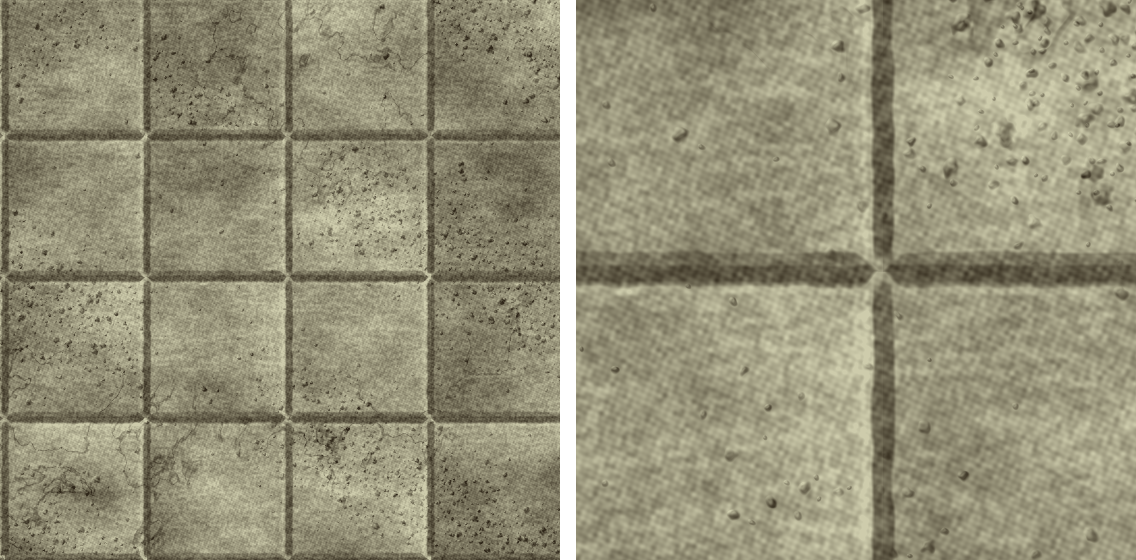
Left, the full canvas; right, a detail of the centre.
Write a WebGL 1 fragment shader that draws this texture.

```glsl
precision highp float;
// Weathered olive stone tiles in a four by four grid with bevelled dark joints.
// Signed joint distances shape the bevels; layered noise stains the faces,
// cellular noise scatters chipped pits, and fine sines add a woven grain.
uniform vec2 u_resolution;

const vec3 SHADOW = vec3(0.24, 0.21, 0.15);
const vec3 STONE = vec3(0.72, 0.71, 0.595);
const vec2 PITCH = vec2(0.2533, 0.2522);    // tile size
const vec2 ORIGIN = vec2(0.0095, 0.0005);   // first joint crossing
const float JOINT_HALF = 0.0062;            // half width of upright joints
const float BEVEL = 0.0175;                 // reach of the pale bevel
const float BASE_TONE = 0.67;
const float STAIN = 0.85;
const float GRAIN = 0.36;
const float WEAVE = 0.075;
const float WEAVE_FREQ = 1020.0;
const float PIT_DEPTH = 0.55;
const float CRACK_DEPTH = 0.32;

float hash(vec2 p) {
  vec3 q = fract(vec3(p.xyx) * 0.1031);
  q += dot(q, q.yzx + 33.33);
  return fract((q.x + q.y) * q.z);
}

float noise(vec2 p) {
  vec2 i = floor(p), f = fract(p);
  f = f * f * (3.0 - 2.0 * f);
  return mix(mix(hash(i), hash(i + vec2(1, 0)), f.x),
             mix(hash(i + vec2(0, 1)), hash(i + vec2(1, 1)), f.x), f.y);
}

float fbm(vec2 p) {
  float sum = 0.0, amp = 0.5;
  for (int i = 0; i < 5; i++) {
    sum += amp * noise(p);
    p = mat2(1.6, 1.2, -1.2, 1.6) * p + 17.3;
    amp *= 0.5;
  }
  return sum;
}

// Soft strip covering lo..hi
float band(float x, float lo, float hi, float soft) {
  return smoothstep(lo - soft, lo + soft, x) * (1.0 - smoothstep(hi - soft, hi + soft, x));
}

// Wear gathers in diagonal drifts across the tiles
float wearMask(vec2 p) {
  float drift = 0.5 + 0.5 * cos(6.2832 * (0.5 * p.x + p.y - 0.5) / 0.45);
  return drift * drift * smoothstep(0.3, 0.65, noise(p * 6.0 + 4.0));
}

// Chipped pits: a dark hollow with one lit rim
float pits(vec2 uv, float density, float seed) {
  vec2 cell = floor(uv * density);
  float tone = 0.0;
  for (int y = -1; y <= 1; y++) {
    for (int x = -1; x <= 1; x++) {
      vec2 id = cell + vec2(x, y);
      vec2 centre = id + vec2(hash(id + seed), hash(id + seed + 31.7));
      float size = mix(0.14, 0.4, pow(hash(id + seed + 57.1), 2.0));
      float present = step(hash(id + seed + 83.9), 0.03 + 0.75 * wearMask(centre / density));
      vec2 q = (uv * density - centre) / size;
      q.x += 0.5 * q.y * (hash(id + seed + 9.2) - 0.5);
      q += 0.7 * (vec2(noise(uv * 260.0), noise(uv * 260.0 + 40.0)) - 0.5);
      float hollow = 1.0 - smoothstep(0.5, 1.15, length(q));
      float rim = 1.0 - smoothstep(0.2, 0.8, length(q - vec2(-0.35, 0.4)));
      tone += present * (0.75 * rim - hollow);
    }
  }
  return tone;
}

// Thin wandering lines along noise contours
float cracks(vec2 uv) {
  vec2 p = uv * vec2(17.0, 13.0) + 2.5 * fbm(uv * 9.0);
  float line = 1.0 - smoothstep(0.0, 0.035, abs(fbm(p) - 0.48));
  return line * smoothstep(0.52, 0.7, noise(uv * 4.5 + 11.0));
}

void main() {
  vec2 uv = gl_FragCoord.xy / u_resolution;
  float soft = 0.0011 + 0.5 / min(u_resolution.x, u_resolution.y);

  // Tile index, place within the tile, and distance to the nearest joints
  vec2 grid = (uv - ORIGIN) / PITCH;
  vec2 tile = floor(grid), f = fract(grid);
  vec2 d = (fract(grid + 0.5) - 0.5) * PITCH;
  d += 0.0022 * (vec2(noise(uv * 75.0), noise(uv * 75.0 + 19.0)) - 0.5);

  // Stained faces, paler toward the middle and the upper right of each tile
  float tone = BASE_TONE + 0.14 * (hash(tile + 7.0) - 0.5);
  tone += 0.12 * (f.x - 0.5) + 0.08 * (f.y - 0.5);
  tone += 0.12 - 0.42 * dot(uv - 0.5, uv - 0.5);
  tone += STAIN * (fbm(uv * vec2(6.0, 8.0) + tile * 3.7) - 0.48);
  tone += 0.35 * (fbm(uv * vec2(22.0, 42.0)) - 0.48);
  tone += PIT_DEPTH * (pits(uv, 58.0, 3.0) + 0.7 * pits(uv, 95.0, 21.0));
  tone -= CRACK_DEPTH * cracks(uv);

  // Pale bevels and lit edges beside the joints
  tone += 0.07 * band(d.x, -BEVEL, -JOINT_HALF, soft);
  tone += 0.13 * band(d.x, -0.0125, -0.0095, soft);
  tone += 0.12 * band(d.y, -0.0135, -0.0095, soft);

  // Level joints: a brown upper slope over a darker groove
  float miter = smoothstep(-0.001, 0.003, abs(d.x + 0.002) - abs(d.y) - 0.002);
  float slope = band(d.y, -0.0085, 0.0115, soft) * miter;
  float groove = band(d.y, -0.0065, 0.0035, soft) * miter;
  tone = mix(tone, 0.34 + 0.25 * (tone - 0.5), 0.8 * slope);
  tone = mix(tone, 0.14, 0.65 * groove);

  // Upright joints, deepest just above each crossing
  float upright = band(d.x, -JOINT_HALF, JOINT_HALF, soft);
  upright *= smoothstep(0.003, 0.010, abs(d.y) - 0.5 * abs(d.x));
  tone = mix(tone, 0.17 + 0.2 * (tone - 0.5), upright * mix(0.95, 0.74, f.y));

  // Worn pale corner at each crossing
  float corner = abs(d.x + 0.003) + abs(d.y);
  tone += 0.12 * (1.0 - smoothstep(0.004, 0.013, corner));

  // Woven surface grain with faint level streaks
  tone += GRAIN * (noise(uv * 290.0) - 0.5);
  tone += 0.16 * (noise(uv * vec2(55.0, 240.0)) - 0.5);
  tone += WEAVE * sin(WEAVE_FREQ * (uv.x + 0.5 * uv.y)) * sin(WEAVE_FREQ * (uv.y - 0.3 * uv.x));

  gl_FragColor = vec4(mix(SHADOW, STONE, clamp(tone, -0.12, 1.18)), 1.0);
}
```
